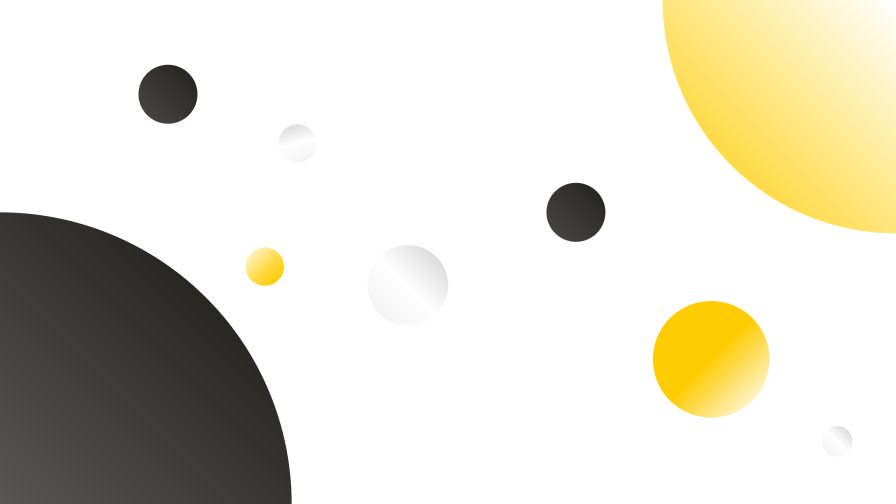
Write a Shadertoy shader that draws this background.

```glsl
#define WHITE      vec3(1.0)
#define CHARCOAL   vec3(0.155, 0.153, 0.135)
#define ASH        vec3(0.345, 0.338, 0.332)
#define GOLD       vec3(1.0, 0.80, 0.01)
#define HONEY      vec3(1.0, 0.855, 0.27)
#define CREAM      vec3(1.0, 0.95, 0.77)
#define MIST       vec3(0.955)
#define SILVER     vec3(0.865)
#define DIAGONAL   0.785398
#define DOT_RADIUS 0.0585

// Three-stop gradient over t in [-1, 1].
vec3 ramp(float t, vec3 low, vec3 middle, vec3 high) {
    vec3 lower = mix(low, middle, clamp(t + 1.0, 0.0, 1.0));
    return mix(lower, high, clamp(t, 0.0, 1.0));
}

// Paints a smooth-edged disc whose gradient runs along the given angle.
void disc(inout vec3 color, vec2 p, vec2 center, float radius, float angle,
          vec3 low, vec3 middle, vec3 high) {
    vec2 offset = p - center;
    float t = dot(offset, vec2(cos(angle), sin(angle))) / radius;
    float coverage = clamp(0.5 - (length(offset) - radius) * iResolution.y, 0.0, 1.0);
    color = mix(color, ramp(t, low, middle, high), coverage);
}

void mainImage(out vec4 fragColor, in vec2 fragCoord) {
    vec2 p = fragCoord / iResolution.y;
    float right = iResolution.x / iResolution.y;
    vec3 color = WHITE;

    // Large quarter discs in opposite corners
    disc(color, p, vec2(0.0), 0.5787, DIAGONAL, ASH, ASH, CHARCOAL);
    disc(color, p, vec2(right, 1.0), 0.463, DIAGONAL, HONEY, WHITE, WHITE);

    // Dark dots
    vec3 slate = mix(ASH, CHARCOAL, 0.4);
    vec3 graphite = mix(slate, CHARCOAL, 0.5);
    disc(color, p, vec2(0.3333, 0.8130), DOT_RADIUS, DIAGONAL, slate, graphite, CHARCOAL);
    disc(color, p, vec2(1.1427, 0.5787), DOT_RADIUS, DIAGONAL, slate, graphite, CHARCOAL);

    // Golden discs
    disc(color, p, vec2(1.4112, 0.2870), 0.1157, -DIAGONAL, GOLD, GOLD, CREAM);
    disc(color, p, vec2(0.5255, 0.4711), 0.0380, -DIAGONAL, CREAM, mix(CREAM, GOLD, 0.6), GOLD);

    // Silver discs with a white sheen across the middle
    disc(color, p, vec2(0.8094, 0.4340), 0.0799, DIAGONAL, MIST, WHITE, SILVER);
    disc(color, p, vec2(0.5903, 0.7157), 0.0377, 1.85, MIST, WHITE, SILVER);
    disc(color, p, vec2(1.6613, 0.1244), 0.0301, DIAGONAL, MIST, WHITE, SILVER);

    fragColor = vec4(color, 1.0);
}
```
